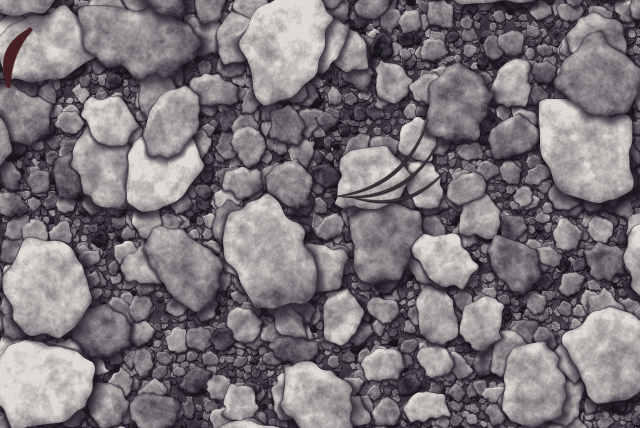
This texture is drawn by a Shadertoy shader. Its source:

```glsl
// Bed of crushed grey stones: angular rocks over pebbles and grit, with a few dry stems.

const float TAU = 6.28319;
const vec2 LIGHT_DIR = vec2(-0.45, 0.89);
const vec3 SHADOW_COLOR = vec3(0.085, 0.075, 0.105);
const vec3 STONE_COLOR = vec3(0.83, 0.81, 0.795);
const vec3 VIOLET_TINT = vec3(0.015, -0.012, 0.03);
const vec3 STEM_COLOR = vec3(0.15, 0.13, 0.15);
const vec3 LEAF_COLOR = vec3(0.27, 0.12, 0.13);

float hash(vec2 p) {
    vec3 q = fract(p.xyx * 0.1031);
    q += dot(q, q.yzx + 33.33);
    return fract((q.x + q.y) * q.z);
}

float noise(vec2 p) {
    vec2 i = floor(p), f = fract(p);
    f = f * f * (3.0 - 2.0 * f);
    float low = mix(hash(i), hash(i + vec2(1, 0)), f.x);
    float high = mix(hash(i + vec2(0, 1)), hash(i + vec2(1, 1)), f.x);
    return mix(low, high, f.y);
}

float fbm(vec2 p) {
    float sum = 0.0, amp = 0.5, total = 0.0;
    for (int i = 0; i < 5; i++) {
        sum += amp * noise(p);
        total += amp;
        p = mat2(1.6, 1.2, -1.2, 1.6) * p + 17.3;
        amp *= 0.7;
    }
    return sum / total;
}

// Softly rounded polygon of unit radius: xy = facet normal, z = signed distance
vec3 rockShape(vec2 q, vec2 seed) {
    const float sharpness = 18.0;
    float sum = 0.0;
    vec2 normal = vec2(0.0);
    for (int i = 0; i < 7; i++) {
        float k = float(i);
        float angle = (k + 0.8 * hash(seed + k * 3.7)) * TAU / 7.0;
        vec2 n = vec2(cos(angle), sin(angle));
        float reach = 0.8 + 0.28 * hash(seed + k * 5.1 + 40.0);
        float weight = exp(sharpness * (dot(q, n) - reach));
        sum += weight;
        normal += n * weight;
    }
    return vec3(normal / sum, log(sum) / sharpness);
}

// Brightness of a rock face: bevels, one broken ridge, mottling and pale veins
float rockFace(vec3 shape, vec2 q, vec2 p, float tone, vec2 seed) {
    float mottle = fbm(p * 32.0 + seed * 7.0);
    float broad = noise(p * 16.0 + seed * 3.0);
    float bevel = smoothstep(-0.42, -0.02, shape.z);
    float angle = TAU * hash(seed + 71.0);
    float side = dot(q, vec2(cos(angle), sin(angle))) - 0.25 + 0.35 * (mottle - 0.5);
    float t = tone + 0.8 * (mottle - 0.5) + 0.14 * (broad - 0.5);
    t += 0.22 * bevel * dot(shape.xy, LIGHT_DIR);
    t += 0.16 * (hash(seed + 83.0) - 0.65) * smoothstep(-0.03, 0.03, side);
    t += 0.1 * exp(-pow((shape.z + 0.2) / 0.06, 2.0)) * broad;
    t += 0.1 * exp(-pow(side / 0.035, 2.0)) * broad;
    return t - 0.16 * smoothstep(-0.1, 0.0, shape.z);
}

// Paints one size of rock over the brightness below; thinning clears the gritty patch
float rockLayer(float below, vec2 p, float cell, float density, float thinning, float tone, float seed) {
    float pixel = 1.0 / iResolution.y;
    vec2 rough = vec2(noise(p * 7.0 / cell + seed), noise(p * 7.0 / cell + seed + 50.0)) - 0.5;
    vec2 g = p / cell + 0.09 * rough;
    float t = below;
    for (int y = -1; y <= 1; y++)
    for (int x = -1; x <= 1; x++) {
        vec2 id = floor(g) + vec2(x, y);
        vec2 key = id + seed;
        vec2 center = id + 0.25 + 0.5 * vec2(hash(key + 11.0), hash(key + 23.0));
        vec2 patchOffset = (center * cell - vec2(0.62, 0.12)) / vec2(0.42, 0.2);
        if (hash(key) > density - thinning * exp(-dot(patchOffset, patchOffset))) continue;

        float radius = mix(0.37, 0.57, hash(key + 31.0));
        float turn = TAU * hash(key + 37.0);
        float stretch = mix(1.0, 1.25, hash(key + 43.0));
        mat2 rot = mat2(cos(turn), sin(turn), -sin(turn), cos(turn));
        vec2 q = rot * (g - center) / radius * vec2(1.0 / stretch, stretch);
        if (length(q) > 2.0) continue;

        vec3 shape = rockShape(q, key);
        shape.xy = shape.xy * rot;
        float reach = 0.2 - 0.17 * dot(shape.xy, LIGHT_DIR);
        t *= mix(0.22, 1.0, smoothstep(-0.02, max(reach, 0.03), shape.z));
        float edge = 0.8 * pixel / (cell * radius);
        float cover = 1.0 - smoothstep(-edge, edge, shape.z);
        if (cover > 0.0) {
            float dark = 0.28 * step(0.8, hash(key + 59.0));
            float rockTone = tone + 0.24 * (hash(key + 53.0) - 0.5) - dark;
            t = mix(t, rockFace(shape, q, p, rockTone, key), cover);
        }
    }
    return t;
}

// Coverage of a bowed strand that tapers towards both ends
float strand(vec2 p, vec2 a, vec2 b, float bend, float width) {
    vec2 axis = b - a;
    float h = clamp(dot(p - a, axis) / dot(axis, axis), 0.0, 1.0);
    float bow = 4.0 * h * (1.0 - h);
    float d = length(p - mix(a, b, h) - vec2(-axis.y, axis.x) * bend * bow);
    float pixel = 1.0 / iResolution.y;
    return 1.0 - smoothstep(-pixel, pixel, d - width * (0.4 + 0.6 * bow));
}

void mainImage(out vec4 fragColor, in vec2 fragCoord) {
    vec2 p = fragCoord / iResolution.y;

    // Soil, then stones from grit up to the largest rocks
    float t = 0.06 + 0.3 * fbm(p * 60.0);
    t = rockLayer(t, p, 0.019, 0.85, 0.0, 0.44, 100.0);
    t = rockLayer(t, p, 0.036, 0.6, 0.0, 0.52, 200.0);
    t = rockLayer(t, p, 0.062, 0.55, 0.0, 0.58, 300.0);
    t = rockLayer(t, p, 0.105, 0.55, 0.25, 0.7, 400.0);
    t = rockLayer(t, p, 0.165, 0.62, 0.5, 0.83, 500.0);
    t = rockLayer(t, p, 0.25, 0.48, 0.5, 0.87, 600.0);

    // Brightness to warm lights and violet darks
    t = clamp(t, 0.0, 1.06);
    vec3 color = mix(SHADOW_COLOR, STONE_COLOR, t);
    color += VIOLET_TINT * 4.0 * t * (1.0 - t) * (1.0 - t);

    // Dry stems and a withered leaf
    for (int i = 0; i < 3; i++) {
        float k = float(i);
        vec2 root = vec2(0.78 + 0.02 * k, 0.54);
        vec2 tip = vec2(1.0 + 0.02 * k, 0.72 - 0.06 * k);
        color = mix(color, STEM_COLOR, strand(p, root, tip, -0.16, 0.0045));
        color = mix(color, STEM_COLOR * 2.6, 0.6 * strand(p, root + 0.001, tip, -0.16, 0.001));
    }
    color = mix(color, LEAF_COLOR, strand(p, vec2(0.02, 0.8), vec2(0.07, 0.93), 0.15, 0.014));

    fragColor = vec4(color, 1.0);
}
```
